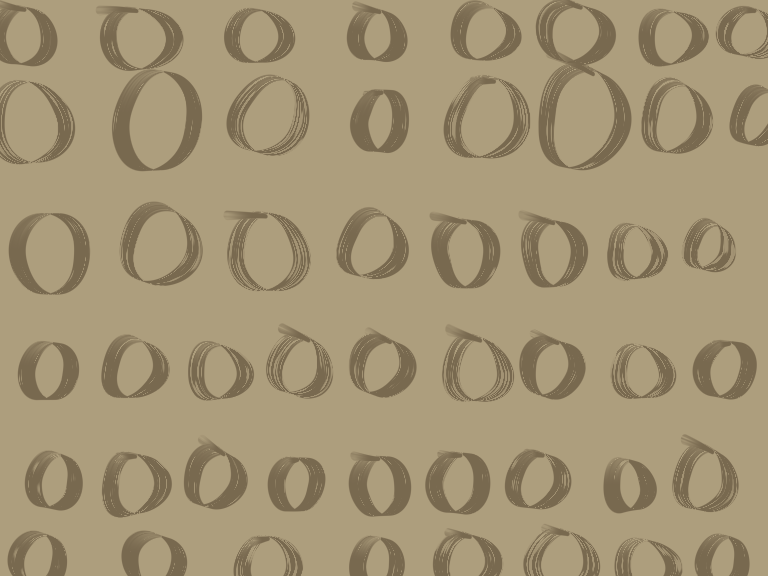
This pattern is drawn by a Shadertoy shader. Its source:

```glsl
#define PAPER vec3(0.68, 0.62, 0.49)
#define INK vec3(0.47, 0.41, 0.31)
#define BRUSH 0.0148
#define TILT 0.2
#define TILT_SPREAD 0.5
#define JITTER vec2(0.022, 0.014)
#define BULGE 0.07
#define WOBBLE 0.035
#define FADE 0.75
#define DRYNESS 0.3

const float PI = 3.14159;

// Per row: height of centre, first centre, pitch, count
const vec4 ROWS[6] = vec4[6](
    vec4(0.939, 0.038, 0.182, 8.0), vec4(0.792, 0.056, 0.181, 8.0),
    vec4(0.566, 0.090, 0.163, 8.0), vec4(0.358, 0.080, 0.148, 9.0),
    vec4(0.163, 0.089, 0.142, 9.0), vec4(0.024, 0.069, 0.170, 8.0));

// Per row: half width, half height, size swing, size taper
const vec4 SIZES[6] = vec4[6](
    vec4(0.062, 0.047, 0.10, 0.0), vec4(0.066, 0.069, 0.22, 0.1),
    vec4(0.061, 0.058, 0.03, 0.45), vec4(0.056, 0.050, 0.03, 0.0),
    vec4(0.054, 0.050, 0.06, 0.0), vec4(0.056, 0.048, 0.06, 0.0));

vec4 ringHash(float row, float col) {
    float seed = dot(vec2(row, col), vec2(12.99, 78.23));
    return fract(sin(seed + vec4(0.0, 1.7, 3.1, 5.3)) * 43758.5);
}

float hash(vec2 p) {
    return fract(sin(dot(p, vec2(41.3, 289.1))) * 4375.8);
}

float noise(vec2 p) {
    vec2 i = floor(p), f = fract(p);
    f = f * f * (3.0 - 2.0 * f);
    return mix(mix(hash(i), hash(i + vec2(1, 0)), f.x),
               mix(hash(i + vec2(0, 1)), hash(i + vec2(1, 1)), f.x), f.y);
}

// Approximate signed distance to an ellipse
float ellipse(vec2 p, vec2 r) {
    float k = length(p / r);
    return (k - 1.0) * k / max(length(p / (r * r)), 0.001);
}

float cover(float d) {
    float px = 0.75 / iResolution.y;
    return 1.0 - smoothstep(-px, px, d);
}

// Ink left by a flat brush swept round an ellipse
float brushRing(vec2 p, vec2 radius, vec4 h) {
    float angle = TILT + TILT_SPREAD * (h.x - 0.5);
    float c = cos(angle), s = sin(angle);
    vec2 q = vec2(p.x * c - p.y * s, p.x * s + p.y * c);
    vec2 path = vec2(radius.x - BRUSH, radius.y);

    // Hand-drawn outline: egg taper and slow wobble
    float around = atan(q.y, q.x);
    q.y *= 1.0 + 0.22 * h.y * q.x / radius.x;
    q *= 1.0 + WOBBLE * (sin(2.0 * around + 6.3 * h.z) + sin(3.0 * around + 6.3 * h.w));

    // Swept outside minus the lens-shaped hole
    float hull = ellipse(vec2(q.x - clamp(q.x, -BRUSH, BRUSH), q.y), path);
    float hole = ellipse(vec2(abs(q.x) + BRUSH, q.y), path);
    float shape = max(hull, -hole);

    // Bristle position across the brush and progress along the stroke
    float side = q.x < 0.0 ? -1.0 : 1.0;
    float rise = clamp(q.y / path.y, -1.0, 1.0);
    float bristle = (q.x - side * path.x * sqrt(1.0 - rise * rise)) / BRUSH;
    float along = asin(rise) / (0.5 * PI);
    vec2 seed = 40.0 * h.zw + side * 9.0;

    // Faded start at upper left, dry streaks elsewhere
    float start = side < 0.0 ? smoothstep(0.0, 0.75, along) : 0.0;
    float grain = noise(vec2(bristle * 6.0, along * 1.6) + seed);
    float fade = FADE * start * (0.3 + 0.9 * grain) * (0.4 + 0.6 * h.y);
    float dry = DRYNESS * h.w * h.w * h.w;
    float hairs = noise(vec2(bristle * 8.0, along * 2.2) + seed.yx);
    float streak = 0.8 * smoothstep(0.78 - dry, 1.0 - dry, hairs);
    float ink = cover(shape) * clamp(1.0 - fade - streak, 0.0, 1.0);

    // Loose flick where the stroke overshoots
    float flick = smoothstep(0.4, 1.0, h.z);
    vec2 root = path * vec2(-0.1, 0.9);
    vec2 tip = path * vec2(-0.65 - 0.6 * flick, 0.78 + 0.1 * flick);
    vec2 run = tip - root;
    float t = clamp(dot(q - root, run) / dot(run, run), 0.0, 1.0);
    float tail = length(q - root - run * t) - BRUSH * mix(0.25, 0.5, t);
    float tailGrain = noise(vec2(q.y / BRUSH * 7.0, t * 1.5) + seed);
    float tailInk = cover(tail) * (1.0 - smoothstep(0.3, 1.1, t) * (0.4 + 0.6 * tailGrain));
    return max(ink, tailInk * step(0.4, h.z));
}

void mainImage(out vec4 fragColor, in vec2 fragCoord) {
    vec2 p = fragCoord / iResolution.y;
    float ink = 0.0;
    for (int r = 0; r < 6; r++) {
        vec4 row = ROWS[r], size = SIZES[r];
        if (abs(p.y - row.x) > 0.13) continue;
        for (float i = 0.0; i < row.w; i++) {
            vec4 h = ringHash(float(r) + 1.0, i + 1.0);
            float across = i / (row.w - 1.0);
            float bulge = row.w < 8.5 ? BULGE * sin(PI * across) : 0.0;
            vec2 centre = vec2(row.y + row.z * i + bulge, row.x) + JITTER * (h.yx - 0.5);
            vec2 d = p - centre;
            if (abs(d.x) > 0.14) continue;
            float scale = 1.0 + size.z * cos(0.5 * PI * (i - 0.9)) - size.w * (across - 0.5);
            vec2 radius = size.xy * scale * (1.0 + 0.16 * (h.wz - 0.5));
            ink = max(ink, brushRing(d, radius, h));
        }
    }
    fragColor = vec4(mix(PAPER, INK, ink), 1.0);
}
```
